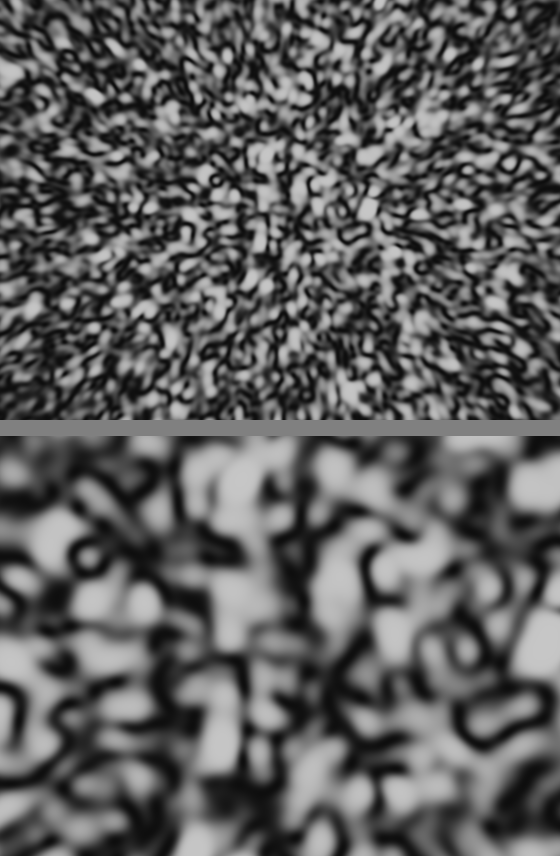
Top: the whole. Bottom: its middle third, enlarged.
Write a Shadertoy shader that draws this texture.

```glsl
// Laser speckle: soft grey grains split by thin dark interference lines.
// Random phasors with Gaussian footprints are summed into a complex wave;
// its squared length is the light intensity, then toned like a camera.

// Integer hash: three random values from 0 to 1 per cell
vec3 hash3(ivec2 cell) {
    uvec3 v = uvec3(uvec2(cell + 4096), 17u) * 1664525u + 1013904223u;
    v.x += v.y * v.z; v.y += v.z * v.x; v.z += v.x * v.y;
    v ^= v >> 16u;
    v.x += v.y * v.z; v.y += v.z * v.x; v.z += v.x * v.y;
    return vec3(v >> 8u) / 16777216.0;
}

// Complex wave at p (in cells), with footprints stretched along an axis
vec2 speckleWave(vec2 p, vec2 axis, vec2 spread) {
    ivec2 home = ivec2(floor(p));
    vec2 wave = vec2(0.0);
    for (int y = -3; y <= 3; y++) {
        for (int x = -3; x <= 3; x++) {
            ivec2 cell = home + ivec2(x, y);
            vec3 rnd = hash3(cell);
            vec2 d = p - vec2(cell) - rnd.xy;
            vec2 q = vec2(dot(d, axis), dot(d, vec2(-axis.y, axis.x))) / spread;
            float phase = 6.28319 * rnd.z;
            wave += exp(-0.5 * dot(q, q)) * vec2(cos(phase), sin(phase));
        }
    }
    // Scale to a mean intensity of one
    return wave / sqrt(3.14159 * spread.x * spread.y);
}

void mainImage(out vec4 fragColor, in vec2 fragCoord) {
    vec2 uv = fragCoord / iResolution.y;
    vec2 fromCentre = uv - 0.5 * iResolution.xy / iResolution.y;
    float radius = length(fromCentre);

    // Grains are round in the middle and stretch outward near the rim
    vec2 axis = fromCentre / max(radius, 1e-4);
    vec2 spread = 0.75 * vec2(1.0 + 0.5 * radius, 1.0 - 0.12 * radius);
    vec2 wave = speckleWave(uv * 72.0, axis, spread);

    // Beam falls off towards the corners
    float beam = max(1.25 - 1.08 * radius * radius, 0.3);
    float intensity = beam * dot(wave, wave);

    // Saturating tone curve over a dark grey floor
    float grey = 0.055 + 0.72 * (1.0 - exp(-pow(intensity, 1.15) / 1.5));
    fragColor = vec4(vec3(grey), 1.0);
}
```
